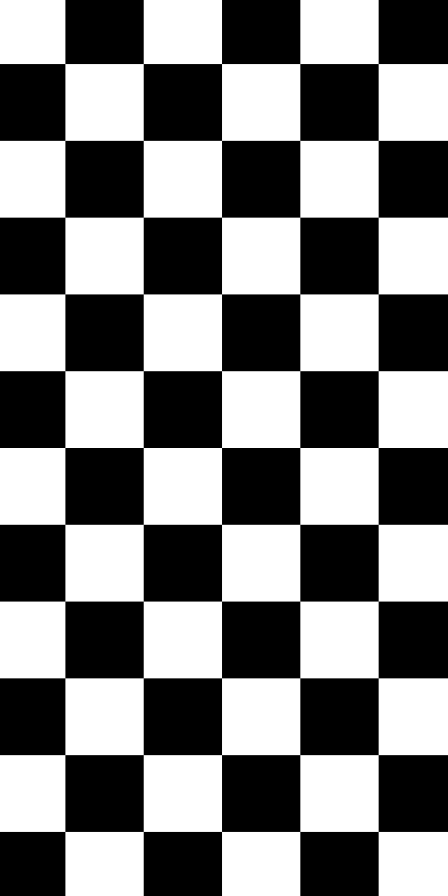
This pattern is drawn by a WebGL 1 fragment shader. Its source:

```glsl
precision highp float;
// Black and white checkerboard, six columns by twelve rows, cropped at the borders.

uniform vec2 u_resolution;

#define CELL_SIZE vec2(0.1748, 0.0857)   // one square, as a share of the canvas
#define FIRST_EDGE vec2(0.1460, 0.0715)  // lowest inner edges, from the lower left
#define EDGE_PIXELS 1.0                  // width of the smoothed edge
#define DARK vec3(0.0)
#define LIGHT vec3(1.0)

// Signed distance to the nearest grid line, in cells; the sign flips per cell.
vec2 alternatingDistance(vec2 cell) {
  return 0.5 - abs(mod(cell + 0.5, 2.0) - 1.0);
}

void main() {
  vec2 uv = gl_FragCoord.xy / u_resolution;
  vec2 cell = (uv - FIRST_EDGE) / CELL_SIZE;

  // Antialiased square wave along each axis
  vec2 edgeDistance = alternatingDistance(cell) * CELL_SIZE * u_resolution;
  vec2 wave = clamp(2.0 * edgeDistance / EDGE_PIXELS, -1.0, 1.0);

  // The product of the two waves alternates the squares
  float light = 0.5 - 0.5 * wave.x * wave.y;
  gl_FragColor = vec4(mix(DARK, LIGHT, light), 1.0);
}
```
